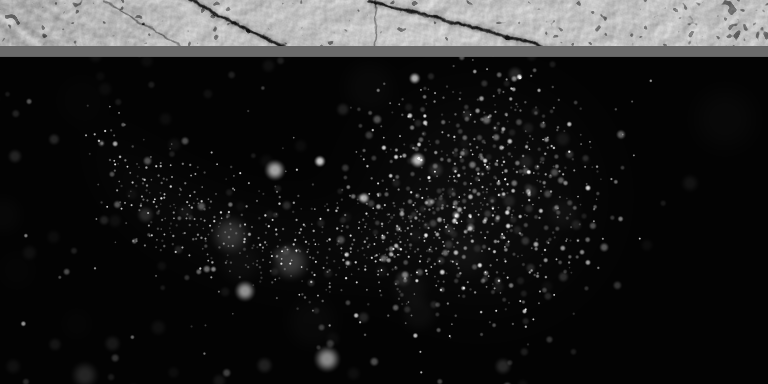
Write a WebGL 1 fragment shader that draws this background.

```glsl
precision highp float;
// Drifting grey dust and soft bokeh on black, under a strip of cracked plaster.

uniform vec2 u_resolution;

#define STRIP_EDGE 0.880
#define BAR_EDGE 0.852
#define BAR_GREY 0.42
#define BACK_GREY 0.012
#define PLASTER_GREY 0.755
#define SWARM_CENTER vec2(1.25, 0.49)
#define SWARM_SIZE vec2(0.27, 0.26)
#define STREAM_WIDTH 0.105
#define DUST_GAIN 0.85
#define BOKEH_GAIN 0.15

vec2 hash2(vec2 p) {
    vec3 q = fract(p.xyx * vec3(0.1031, 0.1030, 0.0973));
    q += dot(q, q.yzx + 33.33);
    return fract((q.xx + q.yz) * q.zy);
}

float gradientNoise(vec2 p) {
    vec2 i = floor(p), f = fract(p);
    vec2 u = f * f * f * (f * (f * 6.0 - 15.0) + 10.0);
    vec2 e = vec2(0.0, 1.0);
    float a = dot(hash2(i) * 2.0 - 1.0, f);
    float b = dot(hash2(i + e.yx) * 2.0 - 1.0, f - e.yx);
    float c = dot(hash2(i + e.xy) * 2.0 - 1.0, f - e.xy);
    float d = dot(hash2(i + e.yy) * 2.0 - 1.0, f - e.yy);
    return mix(mix(a, b, u.x), mix(c, d, u.x), u.y);
}

float fbm(vec2 p) {
    float sum = 0.0, gain = 0.5;
    for (int i = 0; i < 4; i++) {
        sum += gain * gradientNoise(p);
        p = p * 2.1 + 17.3;
        gain *= 0.55;
    }
    return sum;
}

float segment(vec2 p, vec2 a, vec2 b) {
    vec2 pa = p - a, ba = b - a;
    return length(pa - ba * clamp(dot(pa, ba) / dot(ba, ba), 0.0, 1.0));
}

// Likelihood of a particle: x = round swarm, y = curved stream, z = wide haze.
vec3 density(vec2 c) {
    vec2 q = (c - SWARM_CENTER) / SWARM_SIZE;
    float swarm = exp(-pow(dot(q, q), 1.4));
    float spine = 0.355 + 0.65 * (c.x - 0.85) * (c.x - 0.85);
    float off = (c.y - spine) / STREAM_WIDTH;
    float stream = exp(-off * off) * smoothstep(0.16, 0.42, c.x)
                 * (1.0 - smoothstep(0.95, 1.3, c.x));
    float haze = 1.0 - smoothstep(1.3, 1.7, c.x);
    return vec3(swarm, stream, haze);
}

// One layer of jittered discs; radius is measured in cells.
float particles(vec2 p, float cells, float radius, vec3 weights, float seed) {
    vec2 g = p * cells, base = floor(g);
    float blur = cells / u_resolution.y, sum = 0.0;
    for (int y = -1; y <= 1; y++) {
        for (int x = -1; x <= 1; x++) {
            vec2 id = base + vec2(float(x), float(y));
            vec2 center = id + hash2(id + seed);
            vec2 pick = hash2(id + seed + 71.7);
            vec2 look = hash2(id + seed + 139.1);
            float present = step(pick.x, dot(density(center / cells), weights));
            float r = radius * mix(0.55, 1.0, look.x);
            float disc = 1.0 - smoothstep(r * 0.25, r + blur * 0.6, length(g - center));
            sum += present * disc * mix(0.2, 1.0, look.y * look.y);
        }
    }
    return sum;
}

float glow(vec2 p, vec2 center, float r, float level) {
    return level * (1.0 - smoothstep(r * 0.2, r * 1.15, length(p - center)));
}

float plaster(vec2 p) {
    float px = 1.0 / u_resolution.y;
    // Raking light over rough relief, with slanted strokes on the left
    float relief = fbm(p * 22.0) - fbm(p * 22.0 + vec2(0.12, -0.16));
    float strokes = gradientNoise(vec2(p.x + p.y * 1.4, p.y - p.x * 0.5) * vec2(28.0, 9.0));
    float left = 1.0 - smoothstep(0.1, 0.6, p.x);
    float grey = PLASTER_GREY + 0.35 * relief + 0.08 * fbm(p * 5.0);
    grey += left * (0.18 * strokes - 0.06);
    // Chipped pits, thicker toward the right
    float chips = gradientNoise(p * 58.0) + 0.6 * gradientNoise(p * 17.0);
    float worn = 0.16 * smoothstep(1.4, 1.9, p.x);
    grey -= 0.32 * smoothstep(0.36, 0.5, chips + worn);
    // Wandering cracks
    vec2 w = p + 0.016 * vec2(fbm(p * 24.0), fbm(p * 24.0 + 9.0));
    float crack = min(segment(w, vec2(0.96, 0.995), vec2(1.12, 0.958)),
                      segment(w, vec2(1.12, 0.958), vec2(1.41, 0.882)));
    crack = min(crack, segment(w, vec2(0.49, 1.005), vec2(0.61, 0.937)));
    crack = min(crack, segment(w, vec2(0.61, 0.937), vec2(0.74, 0.88)));
    float hair = min(segment(w, vec2(0.98, 1.0), vec2(0.976, 0.88)),
                     segment(w, vec2(0.27, 1.0), vec2(0.47, 0.88)));
    grey -= 0.5 * (1.0 - smoothstep(0.001, 0.004 + px, crack));
    grey -= 0.14 * (1.0 - smoothstep(0.0, 0.018, crack));
    grey -= 0.28 * (1.0 - smoothstep(0.0, 0.002 + px, hair));
    return clamp(grey, 0.08, 0.9);
}

float dustScene(vec2 p) {
    vec3 d = density(p);
    float grey = BACK_GREY + 0.035 * d.x + 0.02 * d.y;
    // Fine dust, bright motes, soft discs, then far bokeh
    grey += DUST_GAIN * particles(p, 75.0, 0.26, vec3(0.35, 0.55, 0.004), 3.0);
    grey += DUST_GAIN * particles(p, 42.0, 0.34, vec3(0.62, 0.03, 0.008), 19.0);
    grey += 0.4 * particles(p, 24.0, 0.33, vec3(0.6, 0.08, 0.06), 37.0);
    grey += BOKEH_GAIN * particles(p, 11.0, 0.27, vec3(0.3, 0.3, 0.3), 53.0);
    grey += 0.035 * particles(p, 5.0, 0.45, vec3(0.2, 0.2, 0.35), 83.0);
    // Nearest glowing motes
    grey += glow(p, vec2(0.716, 0.557), 0.027, 0.62);
    grey += glow(p, vec2(0.833, 0.580), 0.015, 0.75);
    grey += glow(p, vec2(1.080, 0.796), 0.015, 0.65);
    grey += glow(p, vec2(1.088, 0.583), 0.020, 0.70);
    grey += glow(p, vec2(0.948, 0.484), 0.015, 0.65);
    grey += glow(p, vec2(0.638, 0.242), 0.027, 0.55);
    grey += glow(p, vec2(0.852, 0.065), 0.034, 0.52);
    // Wide, faint discs
    grey += glow(p, vec2(0.757, 0.318), 0.050, 0.20);
    grey += glow(p, vec2(0.600, 0.388), 0.052, 0.17);
    grey += glow(p, vec2(0.221, 0.023), 0.036, 0.13);
    grey += glow(p, vec2(1.797, 0.523), 0.024, 0.06);
    grey += glow(p, vec2(1.888, 0.690), 0.100, 0.02);
    return min(grey, 0.92);
}

void main() {
    vec2 p = gl_FragCoord.xy / u_resolution.y;
    p.x *= 2.0 * u_resolution.y / u_resolution.x;
    float soft = 0.5 / u_resolution.y;
    float grey = p.y < STRIP_EDGE ? dustScene(p) : plaster(p);
    float bar = smoothstep(BAR_EDGE - soft, BAR_EDGE + soft, p.y)
              * (1.0 - smoothstep(STRIP_EDGE - soft, STRIP_EDGE + soft, p.y));
    gl_FragColor = vec4(vec3(mix(grey, BAR_GREY, bar)), 1.0);
}
```
